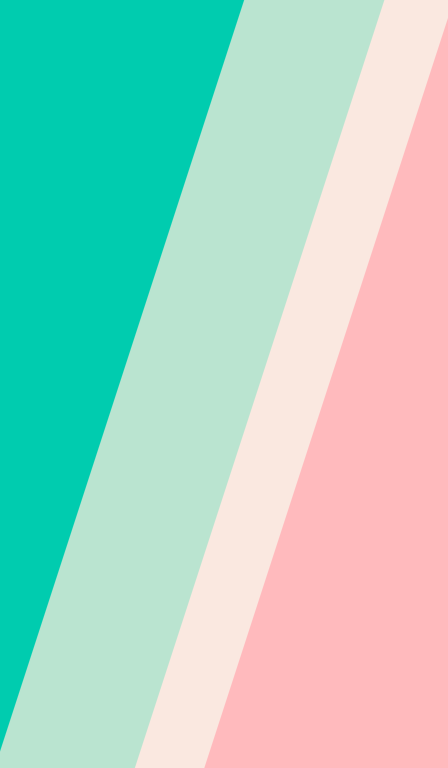
Reproduce this background procedurally as a Shadertoy shader.

```glsl
// Four flat pastel bands divided by parallel steep diagonals.

// Smooth step across a diagonal edge that meets the bottom at the given x.
float pastEdge(float across, float edge) {
    float soft = 0.75 / iResolution.x;
    return smoothstep(edge - soft, edge + soft, across);
}

void mainImage(out vec4 fragColor, in vec2 fragCoord) {
    vec2 uv = fragCoord / iResolution.xy;

    // Shear the canvas so that every slanted edge becomes vertical
    float across = uv.x - 0.557 * uv.y;

    // Bands from left to right
    vec3 teal = vec3(0.0, 0.80, 0.685);
    vec3 mint = vec3(0.73, 0.894, 0.815);
    vec3 cream = vec3(0.982, 0.91, 0.88);
    vec3 pink = vec3(1.0, 0.728, 0.74);

    vec3 color = mix(teal, mint, pastEdge(across, -0.012));
    color = mix(color, cream, pastEdge(across, 0.301));
    color = mix(color, pink, pastEdge(across, 0.456));

    fragColor = vec4(color, 1.0);
}
```
